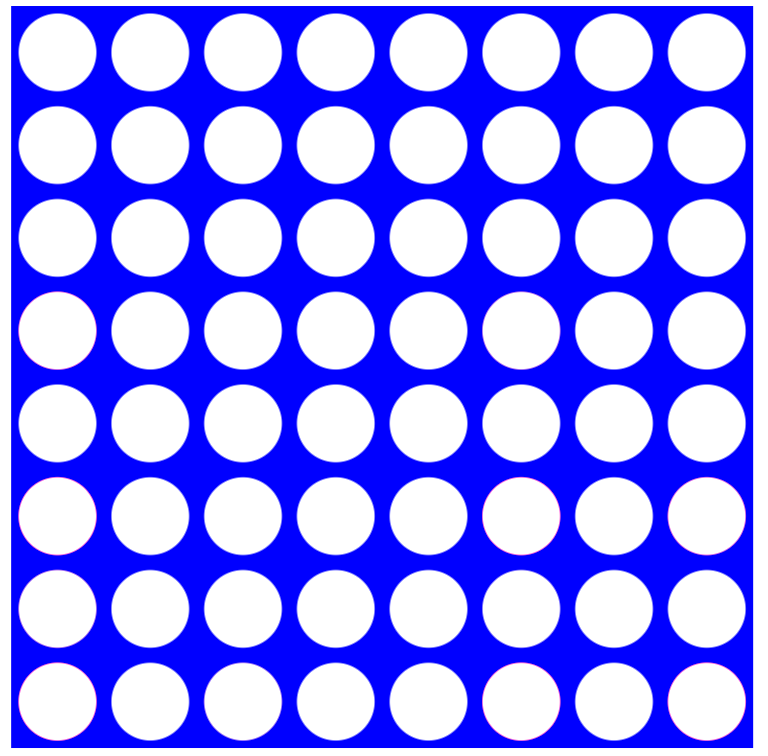
A Shadertoy shader for this pattern:

```glsl
// An 8 by 8 grid of white discs on a blue square panel with a white margin.
// The discs are one circle distance function repeated by cell; layered
// sines choose the few cells whose rims carry a faint red fringe.

// Lengths are fractions of the canvas height.
const float COUNT = 8.0;
const vec2 PANEL_CENTER = vec2(0.5055, 0.5013);
const float PANEL_SIZE = 0.9815;
const float DISC_RADIUS = 0.0514;
const float EDGE_SOFTNESS = 0.0024;
const float FRINGE_STRENGTH = 0.35;
const vec3 WHITE = vec3(1.0);
const vec3 BLUE = vec3(0.0, 0.0, 1.0);
const vec3 FRINGE_SHIFT = vec3(1.0, -0.2, -0.3);

// Signed distance to an axis-aligned square.
float squareDistance(vec2 p, float halfSize) {
    vec2 d = abs(p) - halfSize;
    return length(max(d, 0.0)) + min(max(d.x, d.y), 0.0);
}

// Antialiased coverage from a signed distance.
float coverage(float dist, float width) {
    return clamp(0.5 - dist / width, 0.0, 1.0);
}

// Rim wear per cell: strongest in a few columns, fading upward.
float rimWear(vec2 cell) {
    float wave = cos(2.6 * cell.x) + 0.2 * cos(3.14159 * cell.y);
    return smoothstep(0.55, 0.9, wave - 0.1 * cell.y);
}

void mainImage(out vec4 fragColor, in vec2 fragCoord) {
    float pixel = 1.0 / iResolution.y;
    vec2 p = fragCoord * pixel - PANEL_CENTER;

    // Repeat the disc in square cells counted from the lower left.
    float pitch = PANEL_SIZE / COUNT;
    vec2 grid = p / pitch + 0.5 * COUNT;
    vec2 cell = clamp(floor(grid), 0.0, COUNT - 1.0);
    vec2 local = (grid - cell - 0.5) * pitch;

    float panel = coverage(squareDistance(p, 0.5 * PANEL_SIZE), pixel);
    float disc = coverage(length(local) - DISC_RADIUS, max(EDGE_SOFTNESS, pixel));

    // The fringe lives only in the soft transition at the rim.
    float rim = 4.0 * disc * (1.0 - disc);
    vec3 color = mix(BLUE, WHITE, disc);
    color += FRINGE_SHIFT * FRINGE_STRENGTH * rim * rimWear(cell);

    color = mix(WHITE, color, panel);
    fragColor = vec4(clamp(color, 0.0, 1.0), 1.0);
}
```
